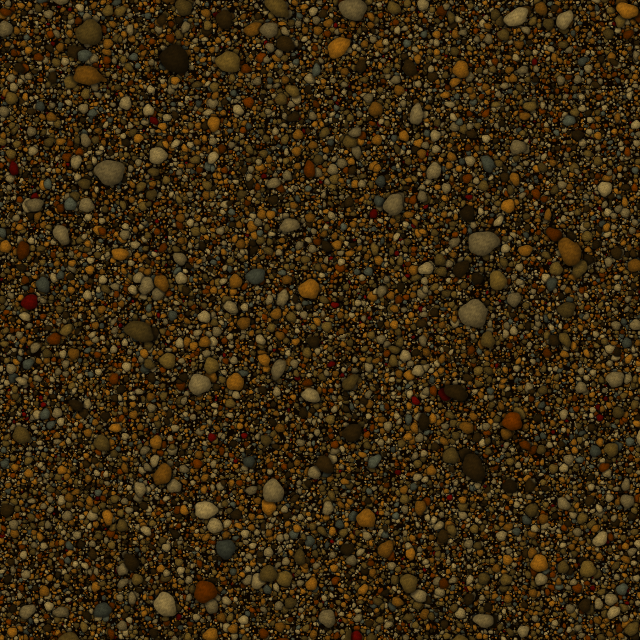
This texture is drawn by a Shadertoy shader. Its source:

```glsl
// Coarse beach sand: tan, ochre and rust grains with scattered pebbles over dark gaps.

const int LAYERS = 5;
// Grid cells across the canvas and share of filled cells, fine to coarse
const float CELLS[LAYERS] = float[](180.0, 115.0, 70.0, 40.0, 24.0);
const float DENSITY[LAYERS] = float[](1.0, 0.86, 0.42, 0.15, 0.06);

const vec3 GAP   = vec3(0.04, 0.016, 0.0);
const vec3 TAN   = vec3(0.47, 0.39, 0.22);
const vec3 OCHRE = vec3(0.46, 0.29, 0.06);
const vec3 OLIVE = vec3(0.33, 0.25, 0.09);
const vec3 RUST  = vec3(0.34, 0.15, 0.0);
const vec3 UMBER = vec3(0.15, 0.10, 0.025);
const vec3 SLATE = vec3(0.25, 0.25, 0.18);
const vec3 RED   = vec3(0.30, 0.03, 0.01);

const vec2 RADIUS = vec2(0.36, 0.60);    // in cells
const vec2 ASPECT = vec2(0.58, 1.0);
const float JITTER = 0.8;
const float SHADOW_STRENGTH = 0.55;
const float SHADOW_WIDTH = 0.16;         // in cells
const vec2 LIGHT = vec2(-0.5, 0.85);

vec4 hash4(vec3 p) {
    vec4 q = fract(p.xyzx * vec4(0.1031, 0.1030, 0.0973, 0.1099));
    q += dot(q, q.wzxy + 33.33);
    return fract((q.xxyz + q.yzzw) * q.zywx);
}

// Layered sines for the worn, mottled stone surface
float mottle(vec2 p) {
    float sum = 0.0, amp = 0.5;
    for (int i = 0; i < 4; i++) {
        p = mat2(0.8, -0.6, 0.6, 0.8) * p * 1.7 + 1.3;
        sum += amp * sin(p.x + 1.5 * sin(p.y)) * sin(p.y + 0.7);
        amp *= 0.7;
    }
    return sum;
}

// Coarse stones lean to tan, olive and slate; fine ones to ochre and rust
vec3 stoneColor(float pick, float coarse) {
    float tanEnd = mix(0.24, 0.38, coarse);
    float ochreEnd = tanEnd + mix(0.27, 0.18, coarse);
    float oliveEnd = ochreEnd + 0.23;
    float rustEnd = oliveEnd + mix(0.12, 0.03, coarse);
    if (pick < tanEnd) return TAN;
    if (pick < ochreEnd) return OCHRE;
    if (pick < oliveEnd) return OLIVE;
    if (pick < rustEnd) return RUST;
    if (pick < 0.93) return UMBER;
    return pick < 0.99 ? SLATE : RED;
}

// Lays one sheet of rounded stones, with contact shadows, over color
void addStones(inout vec3 color, vec2 uv, float cells, float density, float layer) {
    vec2 p = uv * cells;
    float pixel = cells / iResolution.y;
    float coarse = layer / float(LAYERS - 1);

    for (int y = -1; y <= 1; y++)
    for (int x = -1; x <= 1; x++) {
        vec2 id = floor(p) + vec2(x, y);
        vec4 place = hash4(vec3(id, layer * 17.0 + 3.0));
        vec4 look = hash4(vec3(id, layer * 29.0 + 71.0));
        if (place.z > density) continue;

        // Turned ellipse with a slightly lumpy outline
        vec2 offset = p - id - 0.5 - (place.xy - 0.5) * JITTER;
        float turn = look.x * 3.1416;
        vec2 axis = vec2(cos(turn), sin(turn));
        vec2 q = vec2(dot(offset, axis), dot(offset, vec2(-axis.y, axis.x)));
        float radius = mix(RADIUS.x, RADIUS.y, look.y * look.y);
        float aspect = mix(ASPECT.x, ASPECT.y, look.z);
        q /= radius * vec2(1.0, aspect);
        float angle = atan(q.y, q.x + 1e-5);
        float lump = 0.07 * sin(3.0 * angle + 40.0 * place.w)
                   + 0.04 * sin(5.0 * angle + 70.0 * look.w);
        float r = length(q) / (1.0 + lump);
        float dist = (r - 1.0) * radius * aspect;

        // Domed shading, individual brightness and surface grain
        float tone = mix(0.74, 1.16, fract(place.w * 7.31));
        float dome = 1.05 - 0.36 * r * r + 0.22 * dot(offset, LIGHT) / radius;
        float grain = 1.0 + 0.17 * mottle(offset * mix(4.0, 11.0, coarse) + look.xy * 50.0);
        vec3 stone = stoneColor(look.w, coarse) * tone * dome * grain;

        float shadow = 1.0 - smoothstep(0.0, SHADOW_WIDTH, dist);
        color *= 1.0 - SHADOW_STRENGTH * shadow;
        color = mix(color, stone, 1.0 - smoothstep(-0.6 * pixel, 0.6 * pixel, dist));
    }
}

void mainImage(out vec4 fragColor, in vec2 fragCoord) {
    vec2 uv = fragCoord / iResolution.y;
    vec3 color = GAP;

    // Gentle patches where grains lie closer or looser
    float patches = 1.0 + 0.12 * mottle(uv * 9.0);
    for (int i = 0; i < LAYERS; i++)
        addStones(color, uv, CELLS[i], DENSITY[i] * patches, float(i));

    fragColor = vec4(clamp(color, 0.0, 1.0), 1.0);
}
```
